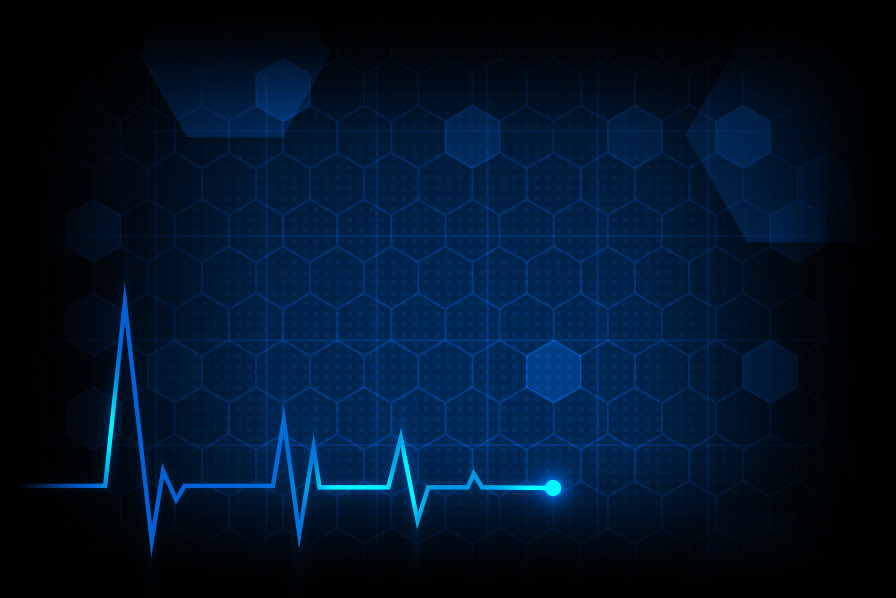
Reproduce this background procedurally as a Shadertoy shader.

```glsl
// Glowing heartbeat trace over a dark blue panel of hexagons, grid lines and dots.

const float CELL_WIDTH = 9.06;                  // canvas height is 100 units
const vec2 CELL_ORIGIN = vec2(79.1, 77.1);
const vec2 GRID_ORIGIN = vec2(63.1, 43.07);
const vec2 GRID_PITCH = vec2(18.48, 17.52);
const float TRACE_HALF_WIDTH = 0.37;
const vec3 NAVY = vec3(0.0, 0.155, 0.335);
const vec3 LINE_BLUE = vec3(0.0, 0.13, 0.30);
const vec3 PANEL_BLUE = vec3(0.0, 0.10, 0.22);
const vec3 TRACE_BLUE = vec3(0.0, 0.38, 0.84);
const vec3 CYAN = vec3(0.0, 0.96, 1.0);

// Heartbeat corners, left to right
const int BEATS = 20;
const vec2 BEAT[BEATS] = vec2[BEATS](
    vec2(2.0, 18.75), vec2(17.6, 18.75), vec2(20.9, 49.4), vec2(25.4, 9.6),
    vec2(27.3, 21.3), vec2(29.5, 16.4), vec2(30.9, 18.75), vec2(45.7, 18.75),
    vec2(47.5, 29.7), vec2(50.1, 10.7), vec2(52.5, 25.2), vec2(53.5, 18.5),
    vec2(65.0, 18.5), vec2(67.1, 26.8), vec2(69.9, 12.9), vec2(71.7, 18.5),
    vec2(78.3, 18.5), vec2(79.3, 20.8), vec2(80.7, 18.5), vec2(92.6, 18.4));

// Lit cells: column, row, strength
const int LIT = 12;
const vec3 LIT_CELL[LIT] = vec3[LIT](
    vec3(0, 0, 0.55), vec3(3, 0, 0.35), vec3(5, 0, 0.5), vec3(1.5, -5, 0.9),
    vec3(5.5, -5, 0.5), vec3(-3.5, 1, 0.65), vec3(6, -2, 0.35), vec3(6.5, -1, 0.25),
    vec3(-7, -2, 0.35), vec3(-7, -4, 0.25), vec3(-7, -6, 0.3), vec3(-5.5, -5, 0.2));

// Large hexagons: centre, apothem, strength
const int PANELS = 5;
const vec4 PANEL[PANELS] = vec4[PANELS](
    vec4(39.3, 91.0, 13.9, 0.75), vec4(135.5, 77.5, 18.0, 0.75),
    vec4(127.1, 4.3, 10.0, 0.45), vec4(150.8, 63.9, 8.5, 0.4),
    vec4(8.1, 71.3, 14.6, 0.12));

float fill(float d, float px) { return smoothstep(0.6 * px, -0.6 * px, d); }

float spot(vec2 p, vec2 centre, vec2 size) {
    vec2 q = (p - centre) / size;
    return exp(-dot(q, q));
}

// Pointy-top hexagon
float hexagon(vec2 p, float apothem) {
    p = abs(p);
    return max(p.x, 0.5 * p.x + 0.866 * p.y) - apothem;
}

// Offset from the nearest centre of a honeycomb
vec2 honeycomb(vec2 p, float width) {
    vec2 s = width * vec2(1.0, 1.73205);
    vec2 a = mod(p + 0.5 * s, s) - 0.5 * s;
    vec2 b = mod(p, s) - 0.5 * s;
    return dot(a, a) < dot(b, b) ? a : b;
}

float segment(vec2 p, vec2 a, vec2 b) {
    vec2 ab = b - a;
    return length(p - a - ab * clamp(dot(p - a, ab) / dot(ab, ab), 0.0, 1.0));
}

float lineDistance(vec2 p, vec2 a, vec2 b) {
    vec2 t = normalize(b - a);
    return abs(dot(p - a, vec2(-t.y, t.x)));
}

// Polyline whose corners are sharpened by crossing neighbouring strips
float traceDistance(vec2 p) {
    float d = 1e3;
    for (int i = 1; i < BEATS; i++) {
        vec2 a = BEAT[i - 1], b = BEAT[i];
        d = min(d, segment(p, a, b));
        if (i < BEATS - 1)
            d = min(d, max(lineDistance(p, a, b), lineDistance(p, b, BEAT[i + 1])));
    }
    return d;
}

float edgeFade(vec2 p, vec2 canvas, vec2 depth) {
    vec2 f = smoothstep(vec2(1.0, 0.0), depth, min(p, canvas - p));
    return f.x * f.y;
}

void mainImage(out vec4 fragColor, in vec2 fragCoord) {
    vec2 canvas = vec2(150.0, 100.0);
    vec2 p = fragCoord / iResolution.xy * canvas;
    float px = 100.0 / iResolution.y;

    // Dark vignette around a blue centre
    float light = spot(p, vec2(80.0, 36.0), vec2(82.0, 62.0))
                * edgeFade(p, canvas, vec2(48.0, 27.0));
    float softEdge = edgeFade(p, canvas, vec2(24.0, 20.0));
    vec3 color = NAVY * light;

    // Dots, grid and honeycomb
    vec2 g = (p - GRID_ORIGIN) / GRID_PITCH;
    vec2 dotOffset = abs(fract(g * 10.0) - 0.5) * GRID_PITCH / 10.0;
    color += vec3(0.0, 0.028, 0.055) * light * fill(max(dotOffset.x, dotOffset.y) - 0.43, px);
    vec2 lineOffset = abs(fract(g + 0.5) - 0.5) * GRID_PITCH;
    float grid = fill(lineOffset.x - 0.25, px) + fill(lineOffset.y - 0.2, px);
    float seam = abs(hexagon(honeycomb(p - CELL_ORIGIN, CELL_WIDTH), 0.5 * CELL_WIDTH));
    color += LINE_BLUE * (0.55 * grid + 0.75 * fill(seam - 0.16, px)) * (0.8 * light + 0.1 * softEdge);

    // Lit cells and large hexagons
    for (int i = 0; i < LIT; i++) {
        vec2 centre = CELL_ORIGIN + LIT_CELL[i].xy * CELL_WIDTH * vec2(1.0, 0.866);
        color += PANEL_BLUE * LIT_CELL[i].z * softEdge * fill(hexagon(p - centre, 4.6), px);
    }
    for (int i = 0; i < PANELS; i++) {
        vec2 q = p - PANEL[i].xy;
        float shade = 0.65 - 0.35 * q.y / PANEL[i].z;
        color += PANEL_BLUE * PANEL[i].w * shade * softEdge
               * fill(hexagon(q.yx, PANEL[i].z), px) * fill(p.x - 146.9, px);
    }

    // Heartbeat trace with cyan highlights and a round head
    vec2 head = BEAT[BEATS - 1];
    float hot = spot(p, vec2(18.5, 28.0), vec2(2.0, 9.0)) + spot(p, vec2(59.3, 18.5), vec2(7.0, 3.0))
              + spot(p, vec2(68.6, 20.0), vec2(1.8, 6.0)) + spot(p, head, vec2(7.0));
    hot = min(hot + 0.35 * smoothstep(35.0, 75.0, p.x), 1.0);
    float d = traceDistance(p);
    float fadeIn = smoothstep(1.0, 17.0, p.x);
    vec3 traceColor = mix(TRACE_BLUE, CYAN, hot);
    color += TRACE_BLUE * fadeIn * (0.1 + 0.3 * hot) * exp(-d * 1.1);
    color = mix(color, traceColor, fadeIn * fill(d - TRACE_HALF_WIDTH, px));
    float headDistance = length(p - head);
    color += TRACE_BLUE * 0.6 * exp(-max(headDistance - 1.3, 0.0) * 0.65);
    color = mix(color, CYAN, fill(headDistance - 1.35, px));

    fragColor = vec4(color, 1.0);
}
```
